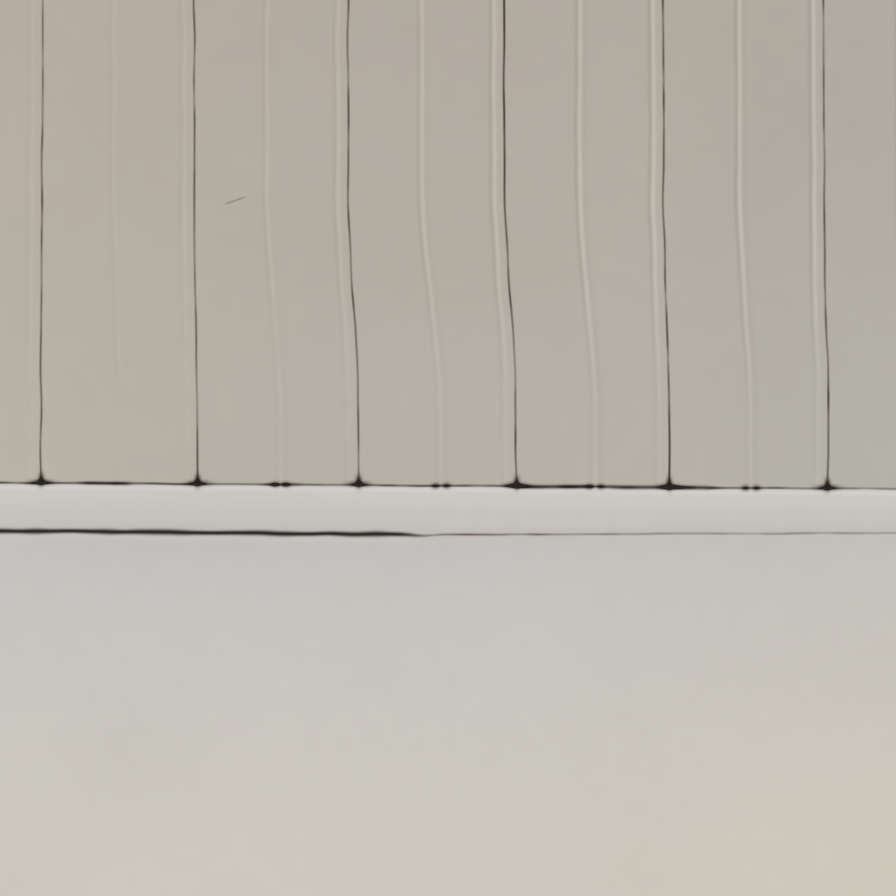
A Shadertoy shader for this texture:

```glsl
// Pale panelled wall with dark seams above a narrow ledge and a smooth plain base.
#define SEAM_PITCH 0.1745
#define SEAM_START 0.047
#define SEAM_WIDTH 0.0013
#define RIDGE_GAIN 0.055
#define GRAIN 0.010
#define WALL_TOP vec3(0.698, 0.669, 0.628)
#define WALL_LOW vec3(0.712, 0.693, 0.652)
#define BASE_TOP vec3(0.775, 0.768, 0.752)
#define BASE_LOW vec3(0.800, 0.783, 0.742)
#define LEDGE vec3(0.775, 0.763, 0.743)
#define GRIME vec3(0.14, 0.12, 0.11)

float hash(vec2 p) {
    vec3 q = fract(vec3(p.xyx) * 0.1031);
    q += dot(q, q.yzx + 33.33);
    return fract((q.x + q.y) * q.z);
}

float noise(vec2 p) {
    vec2 i = floor(p), f = fract(p);
    f = f * f * (3.0 - 2.0 * f);
    return mix(mix(hash(i), hash(i + vec2(1, 0)), f.x),
               mix(hash(i + vec2(0, 1)), hash(i + vec2(1, 1)), f.x), f.y);
}

// Soft line profile, never thinner than a pixel.
float stroke(float d, float w) {
    float s = max(w, 0.7 / iResolution.y);
    return exp(-d * d / (s * s)) * min(1.0, w / s);
}

float band(float a, float b, float soft, float x) {
    return smoothstep(a - soft, a + soft, x) * (1.0 - smoothstep(b - soft, b + soft, x));
}

// Horizontal place of seam k; the seams lean and kink on their way down.
float seamX(float k, float isMid, float y) {
    float top = SEAM_START + SEAM_PITCH * k - 0.008 * sin(0.6283 * k) - 0.004 * isMid;
    float low = SEAM_START + (SEAM_PITCH + 0.0012) * k
              + 0.003 * cos(1.7 * (k - 2.5)) + 0.003 * isMid;
    float kink = 1.0 - smoothstep(0.53, 0.80, y);
    return mix(top, low, kink) + 0.0016 * (noise(vec2(y * 22.0, k * 7.0)) - 0.5);
}

float lipY(float x) {
    return 0.4613 - 0.0070 * x + 0.0008 * (noise(vec2(x * 30.0, 4.0)) - 0.5);
}

float footY(float x) {
    float dip = 0.0016 * exp(-pow((x - 0.472) / 0.016, 2.0));
    return 0.4072 - 0.0036 * smoothstep(0.0, 0.5, x) + 0.0015 * smoothstep(0.6, 1.0, x)
         - dip + 0.0010 * (noise(vec2(x * 38.0, 9.0)) - 0.5);
}

vec3 wallColor(vec2 p) {
    vec3 c = mix(WALL_LOW, WALL_TOP, smoothstep(0.45, 1.0, p.y));
    c += vec3(0.012, 0.008, 0.004) * (1.0 - smoothstep(0.0, 0.4, p.x));
    c += vec3(-0.006, 0.002, 0.002) * smoothstep(0.55, 1.0, p.x);
    float upper = mix(0.25, 1.0, smoothstep(0.50, 0.78, p.y));
    float right = smoothstep(0.1, 0.75, p.x);

    for (int i = 0; i < 12; i++) {
        float k = 0.5 * float(i), isMid = float(i & 1);
        float d = p.x - seamX(k, isMid, p.y);
        float lit = RIDGE_GAIN * upper * mix(0.25, 1.0, right);
        // Raised edge: beside each open seam, on top of each closed one.
        float e = d + 0.011 * (1.0 - isMid);
        c += lit * (stroke(e, 0.0024) - 0.7 * stroke(e + 0.0045, 0.0022));
        c -= 0.014 * isMid * right * stroke(d - 0.005, 0.003);
        // Open seam: broken dark hairline.
        float wear = 0.30 + 0.48 * noise(vec2(p.y * 45.0, k * 13.0 + 2.0));
        wear += 0.30 * exp(-pow((k - 3.0) / 0.6, 2.0)) * smoothstep(0.70, 0.8, p.y);
        wear += 0.18 * smoothstep(2.5, 4.0, k) * (1.0 - smoothstep(0.5, 0.72, p.y));
        c = mix(c, vec3(0.27, 0.24, 0.21), (1.0 - isMid) * min(wear, 0.95) * stroke(d, SEAM_WIDTH));
    }

    // Short slanted scratch.
    vec2 s = p - vec2(0.262, 0.776);
    c -= 0.13 * stroke(s.y - 0.35 * s.x, 0.0011) * band(-0.010, 0.011, 0.004, s.x);
    return c;
}

// Dirt along the top of the ledge, gathered at the foot of every seam.
float lipGrime(vec2 p) {
    float dy = p.y - lipY(p.x);
    float smear = band(0.09, 0.15, 0.012, p.x) * 0.4 + band(0.30, 0.335, 0.01, p.x) * 0.4
                + band(0.565, 0.66, 0.01, p.x) * 0.6 + band(0.675, 0.795, 0.01, p.x) * 0.65;
    float thin = mix(0.55, 0.35, smoothstep(0.85, 0.96, p.x));
    float g = stroke(dy, 0.0014 + 0.0012 * smear)
            * (thin + 0.6 * smear) * (0.7 + 0.5 * noise(vec2(p.x * 60.0, 1.0)));
    for (int i = 0; i < 11; i++) {
        float k = 0.5 * float(i), isMid = float(i & 1);
        float dx = p.x - seamX(k, isMid, 0.46);
        float pile = stroke(dx, 0.011) * stroke(dy - 0.001, 0.0030)
                   + stroke(dx, 0.0032) * stroke(dy - 0.004, 0.0065);
        float spots = stroke(abs(dx) - 0.006, 0.0045) * stroke(dy, 0.0032);
        g += mix(0.9 * pile, 0.65 * spots * smoothstep(0.3, 1.5, k), isMid);
    }
    return min(g, 0.95);
}

void mainImage(out vec4 fragColor, in vec2 fragCoord) {
    vec2 p = fragCoord / iResolution.xy;
    float lip = lipY(p.x), foot = footY(p.x), aa = 1.0 / iResolution.y;

    // Base: cool under the ledge, warmer toward the lower right.
    vec3 base = mix(BASE_LOW, BASE_TOP, smoothstep(0.0, 0.40, p.y));
    base += vec3(0.004, 0.0, -0.010) * smoothstep(0.5, 1.0, p.x);
    base -= 0.018 * exp(-max(foot - p.y, 0.0) / 0.05);

    // Ledge: bright rim, soft rounding above the foot.
    float h = clamp((p.y - foot) / (lip - foot), 0.0, 1.0);
    vec3 ledge = LEDGE + 0.022 * smoothstep(0.3, 0.85, h) - 0.022 * (1.0 - smoothstep(0.0, 0.3, h));
    ledge += 0.025 * stroke(p.y - lip + 0.005, 0.0025);

    vec3 c = mix(base, ledge, smoothstep(foot - aa, foot + aa, p.y));
    c = mix(c, wallColor(p), smoothstep(lip - aa, lip + aa, p.y));
    c = mix(c, GRIME, lipGrime(p));

    // Foot line: heavy at the left, a faint worn trace at the right.
    float heavy = 1.0 - smoothstep(0.44, 0.485, p.x);
    float rough = noise(vec2(p.x * 50.0, 17.0));
    float trace = mix(0.62, 0.38, smoothstep(0.53, 0.75, p.x)) * (0.6 + 0.6 * rough);
    float footLine = stroke(p.y - foot, mix(0.0014, 0.0021 + 0.0009 * rough, heavy));
    c = mix(c, mix(vec3(0.34, 0.28, 0.28), GRIME, heavy), footLine * mix(trace, 0.93, heavy));
    c += 0.018 * stroke(p.y - foot + 0.006, 0.003) * heavy;

    c += GRAIN * (noise(p * 7.0) + 0.5 * noise(p * 60.0) - 0.75);
    fragColor = vec4(c, 1.0);
}
```
